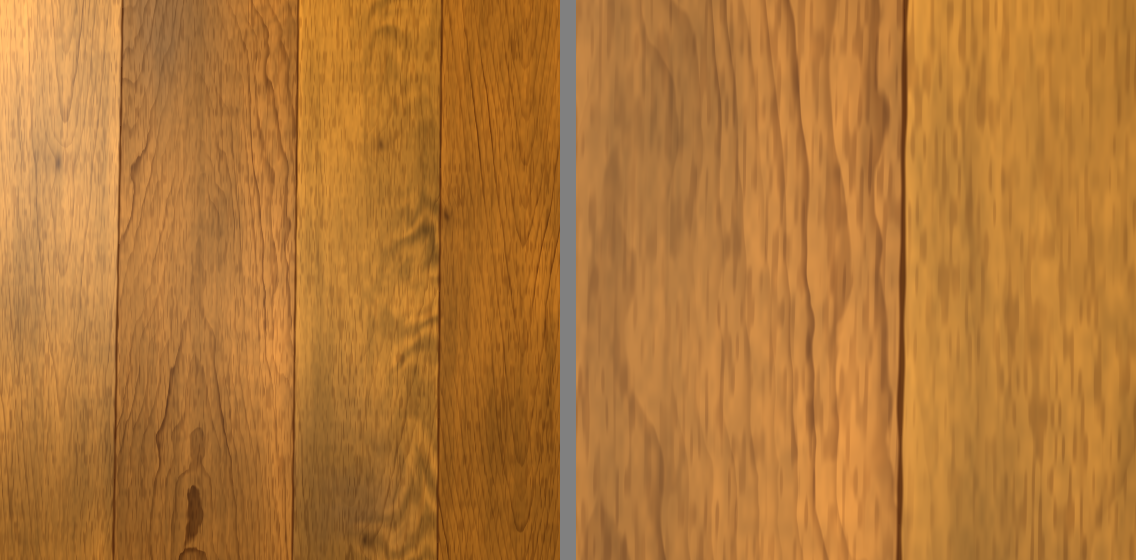
Left, the full canvas; right, a detail of the centre.
A Shadertoy shader for this texture:

```glsl
// Four upright walnut boards with slightly leaning seams, lit from the upper left.
// Growth rings are contours of a warped hyperbola; layered sines bend them, and
// stretched noise adds pores, streaks and stains. Knots pull the rings aside.

const int BOARDS = 4;
const vec3 SEAM_FOOT = vec3(0.202, 0.522, 0.781);  // seam x at the bottom edge
const vec3 SEAM_LEAN = vec3(0.017, 0.011, 0.008);  // seam drift over the height
const float SEAM_WIDTH = 0.0014;

// Per board: apex x, rings per unit x, rings per unit y, ring warp
const vec4 RINGS[BOARDS] = vec4[](
    vec4(0.112, 85.0, 8.0, 0.8), vec4(0.355, 52.0, -7.0, 2.4),
    vec4(0.630, 50.0, 4.0, 1.8), vec4(0.935, 90.0, 12.0, 0.9));
const vec3 TINT[BOARDS] = vec3[](
    vec3(0.64, 0.405, 0.14), vec3(0.61, 0.38, 0.14),
    vec3(0.66, 0.425, 0.135), vec3(0.595, 0.36, 0.10));
const vec4 CURL = vec4(0.02, 0.06, 0.20, 0.03);    // cross-grain shimmer per board
const vec4 LINES = vec4(0.7, 0.9, 0.5, 0.9);       // ring contrast per board

const int KNOTS = 4;                               // x, y, radius
const vec3 KNOT[KNOTS] = vec3[](
    vec3(0.105, 0.71, 0.010), vec3(0.685, 0.745, 0.009),
    vec3(0.796, 0.612, 0.009), vec3(0.651, 0.035, 0.008));

const vec2 PORE_SCALE = vec2(430.0, 50.0);
const vec3 SEAM_COLOR = vec3(0.28, 0.12, 0.03);
const vec3 RING_SHADE = vec3(0.66, 0.58, 0.46);    // multipliers
const vec3 PORE_SHADE = vec3(0.82, 0.77, 0.70);
const vec3 KNOT_SHADE = vec3(0.35, 0.26, 0.20);
const vec3 SMOKE_COLOR = vec3(0.43, 0.29, 0.15);
const vec3 SHEEN = vec3(0.19, 0.22, 0.26);
const vec2 LIGHT_POS = vec2(0.02, 0.82);

float hash(vec2 p) {
    vec3 q = fract(p.xyx * vec3(0.1031, 0.1030, 0.0973));
    q += dot(q, q.yzx + 33.33);
    return fract((q.x + q.y) * q.z);
}

float noise(vec2 p) {
    vec2 i = floor(p), f = fract(p);
    f = f * f * (3.0 - 2.0 * f);
    return mix(mix(hash(i), hash(i + vec2(1, 0)), f.x),
               mix(hash(i + vec2(0, 1)), hash(i + 1.0), f.x), f.y);
}

// Layered, self-warped sines, roughly -0.7 to 0.7
float waves(vec2 p) {
    float sum = 0.0, amp = 0.5;
    for (int i = 0; i < 5; i++) {
        p = mat2(0.8, 0.6, -0.6, 0.8) * p * 1.7 + 1.3;
        p += 0.6 * sin(p.yx * 1.1);
        sum += amp * sin(p.x) * cos(p.y);
        amp *= 0.55;
    }
    return sum;
}

// Soft round spot
float glow(vec2 d) { return exp(-dot(d, d)); }

void mainImage(out vec4 fragColor, in vec2 fragCoord) {
    vec2 uv = fragCoord / iResolution.xy;
    float px = 1.0 / iResolution.x;

    // Board index and signed distance to the closest seam
    vec3 offset = uv.x - SEAM_FOOT - SEAM_LEAN * uv.y;
    int board = int(dot(step(0.0, offset), vec3(1.0)));
    float id = float(board);
    float seam = offset.x;
    if (abs(offset.y) < abs(seam)) seam = offset.y;
    if (abs(offset.z) < abs(seam)) seam = offset.z;

    // Grain space follows the lean and differs from board to board
    vec2 p = vec2(uv.x - 0.012 * (uv.y - 0.5), uv.y);
    vec2 shift = vec2(id * 7.3, id * 3.7);
    vec4 ring = RINGS[board];
    float bend = waves(p * vec2(5.0, 1.8) + shift);
    float ripple = waves(p * vec2(15.0, 8.0) + shift);

    // Knots bulge the rings and leave a dark smudge
    float bulge = 0.0, smudge = 0.0;
    for (int i = 0; i < KNOTS; i++) {
        vec2 d = (uv - KNOT[i].xy) / KNOT[i].z;
        d += vec2(1.2, 0.9) * ripple;
        bulge += glow(d * 0.25);
        smudge += 0.45 * glow(d * vec2(1.9, 0.8)) + 0.14 * glow(d * vec2(0.3, 0.4));
    }

    // Growth rings: faint darkening that ends in a thin, broken line
    float age = length(vec2((p.x - ring.x) * ring.y, 1.2)) - ring.z * p.y;
    age += ring.w * (1.3 * bend + 0.25 * ripple) + 1.2 * bulge;
    age += 0.12 * noise(p * vec2(250.0, 40.0));
    float phase = fract(age);
    float edge = clamp(fwidth(age), 0.10, 0.4);
    float late = 0.35 * smoothstep(0.1, 1.0, phase) + 0.65 * smoothstep(0.6, 1.0 - edge, phase);
    late *= 1.0 - smoothstep(1.0 - edge, 1.0, phase);
    float vigour = hash(vec2(floor(age) + 50.0, id));
    late *= LINES[board] * (0.25 + 0.65 * vigour * vigour);
    late *= 0.3 + 1.2 * noise(p * vec2(14.0, 5.0) + shift);

    // Fine fibres: long streaks, and dense short pores
    vec2 fibre = p + vec2(0.006 * bend, 0.0) + shift;
    float streak = noise(fibre * vec2(60.0, 1.5)) + noise(fibre * vec2(170.0, 4.0)) - 1.0;
    float grain = noise(fibre * PORE_SCALE * vec2(0.8, 1.9)) - 0.5;
    float pore = smoothstep(0.45, 0.90, noise(fibre * PORE_SCALE + 40.0));
    pore *= 0.35 + 0.6 * noise(fibre * vec2(35.0, 4.0));

    // Curl runs across the grain, stronger toward the right of a board
    float curlMask = smoothstep(-0.06, 0.12, p.x - ring.x) * noise(p * vec2(9.0, 7.0));
    float curl = sin(p.y * 85.0 - p.x * 30.0 + 11.0 * bend + 7.0 * ripple);
    curl *= CURL[board] * curlMask;

    // Wood colour
    float smoke = board == 1 ? glow((uv - vec2(0.29, 0.98)) * vec2(9.0, 5.0)) : 0.0;
    smoke += board == 2 ? 0.7 * glow((uv - vec2(0.60, 0.10)) * vec2(6.0, 5.0)) : 0.0;
    vec3 color = mix(TINT[board], SMOKE_COLOR, clamp(smoke * (0.9 + 0.5 * ripple), 0.0, 0.9));
    color *= 1.0 + 0.24 * bend + 0.09 * ripple + 0.09 * streak + 0.09 * grain + curl;
    color *= mix(vec3(1.0), RING_SHADE, late);
    color *= mix(vec3(1.0), PORE_SHADE, pore);
    color *= mix(vec3(1.0), KNOT_SHADE, clamp(smudge, 0.0, 0.7));

    // Satin light: broad glow at upper left, dimmer lower edge and right side
    color *= mix(0.94, 1.10, smoothstep(0.0, 0.45, uv.y)) * (1.07 - 0.08 * uv.x);
    color += SHEEN * glow((uv - LIGHT_POS) * vec2(2.6, 1.9)) * (board == 0 ? 1.0 : 0.45);
    color += SHEEN * 0.35 * glow((uv - vec2(0.46, 0.46)) * 3.0);

    // Worn seam with a faint pale bevel on its right
    float width = SEAM_WIDTH * (0.4 + noise(vec2(id, uv.y * 40.0)));
    color *= 1.0 + 0.06 * smoothstep(0.006, 0.001, abs(seam - 0.005));
    float gap = 1.0 - smoothstep(width - px, width + px + 0.0008, abs(seam));
    color = mix(color, SEAM_COLOR, 0.75 * gap);

    fragColor = vec4(clamp(color, 0.0, 1.0), 1.0);
}
```
